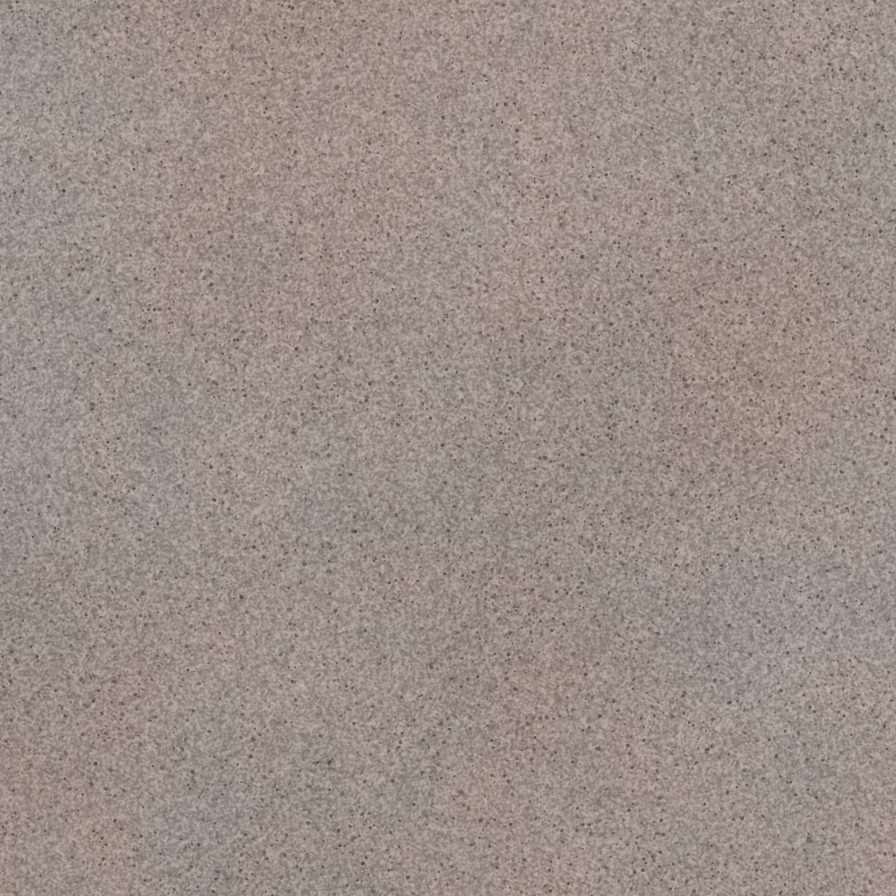
A WebGL 2 fragment shader for this texture:

```glsl
#version 300 es
precision highp float;

uniform vec2 u_resolution;
out vec4 fragColor;

const vec3 WARM_STONE = vec3(0.615, 0.562, 0.528);
const vec3 COOL_STONE = vec3(0.617, 0.571, 0.553);
const vec3 PIT_COLOR = vec3(0.29, 0.24, 0.22);
const vec3 CHIP_COLOR = vec3(0.78, 0.74, 0.71);

const float CLOUD_SCALE = 3.5;
const float PATCH_SCALE = 17.0;
const float FINE_GRAIN_SCALE = 430.0;
const float COARSE_GRAIN_SCALE = 250.0;

const float CLOUD_CONTRAST = 0.055;
const float PATCH_CONTRAST = 0.030;
const float FINE_GRAIN_CONTRAST = 0.18;
const float COARSE_GRAIN_CONTRAST = 0.09;
const float SIDE_LIGHT = 0.025;

// Integer hash: three independent values in 0..1 per cell.
vec3 hash3(vec2 cell, float seed) {
    uvec3 v = uvec3(ivec3(vec3(cell, seed)));
    v = v * 1664525u + 1013904223u;
    v.x += v.y * v.z;
    v.y += v.z * v.x;
    v.z += v.x * v.y;
    v ^= v >> 16u;
    v.x += v.y * v.z;
    v.y += v.z * v.x;
    v.z += v.x * v.y;
    return vec3(v >> 8u) / 16777216.0;
}

// Value noise centred on zero.
float noise(vec2 p, float seed) {
    vec2 cell = floor(p);
    vec2 f = fract(p);
    f = f * f * (3.0 - 2.0 * f);
    float bottom = mix(hash3(cell, seed).x, hash3(cell + vec2(1, 0), seed).x, f.x);
    float top = mix(hash3(cell + vec2(0, 1), seed).x, hash3(cell + vec2(1, 1), seed).x, f.x);
    return mix(bottom, top, f.y) - 0.5;
}

mat2 rotation(float angle) {
    float c = cos(angle);
    float s = sin(angle);
    return mat2(c, s, -s, c);
}

float fbm(vec2 p, float seed) {
    float sum = 0.0;
    float amplitude = 0.6;
    for (int i = 0; i < 4; i++) {
        sum += amplitude * noise(p, seed + float(i));
        p = rotation(0.6) * p * 2.03;
        amplitude *= 0.5;
    }
    return sum;
}

// Scattered irregular dots; radii are fractions of a grid cell.
float specks(vec2 uv, float grid, float density, vec2 radii, float seed) {
    vec2 p = uv * grid;
    p += 0.12 * vec2(noise(p * 3.0, seed + 1.0), noise(p * 3.0, seed + 2.0));
    float edge = 0.7 * grid / min(u_resolution.x, u_resolution.y);
    float cover = 0.0;
    for (int y = -1; y <= 1; y++) {
        for (int x = -1; x <= 1; x++) {
            vec2 cell = floor(p) + vec2(x, y);
            vec3 place = hash3(cell, seed);
            vec3 shape = hash3(cell, seed + 3.0);
            vec2 offset = rotation(shape.y * 3.14) * (p - cell - place.xy);
            offset.x *= mix(0.6, 1.0, shape.z);
            float radius = mix(radii.x, radii.y, shape.x * shape.x);
            float speck = 1.0 - smoothstep(radius - edge, radius + edge, length(offset));
            cover = max(cover, speck * step(place.z, density) * mix(0.5, 1.0, shape.z));
        }
    }
    return cover;
}

void main() {
    vec2 uv = gl_FragCoord.xy / min(u_resolution.x, u_resolution.y);

    // Broad clouds shift both warmth and brightness.
    float warmth = fbm(uv * CLOUD_SCALE, 10.0);
    float clouds = fbm(uv * CLOUD_SCALE + 5.0, 20.0);
    float patches = fbm(uv * PATCH_SCALE, 30.0);
    vec3 color = mix(COOL_STONE, WARM_STONE, smoothstep(-0.4, 0.4, warmth + 0.6 * patches));
    color += CLOUD_CONTRAST * clouds + PATCH_CONTRAST * patches;
    color += SIDE_LIGHT * (uv.x - 0.5);

    // Sandy grain.
    float fine = noise(rotation(0.5) * uv * FINE_GRAIN_SCALE, 40.0);
    float coarse = noise(rotation(1.1) * uv * COARSE_GRAIN_SCALE, 41.0);
    color += FINE_GRAIN_CONTRAST * fine + COARSE_GRAIN_CONTRAST * coarse;

    // Dark pits, denser in some patches, and a few pale chips.
    float pitDensity = clamp(0.23 + 0.4 * patches - 0.25 * clouds, 0.05, 0.5);
    float smallPits = specks(uv, 125.0, pitDensity, vec2(0.12, 0.25), 50.0);
    float largePits = specks(uv, 46.0, 0.12, vec2(0.05, 0.10), 60.0);
    float chips = specks(uv, 70.0, 0.10, vec2(0.07, 0.15), 70.0);
    color = mix(color, CHIP_COLOR, 0.6 * chips);
    color = mix(color, PIT_COLOR, max(0.75 * smallPits, 0.85 * largePits));

    fragColor = vec4(clamp(color, 0.0, 1.0), 1.0);
}
```
